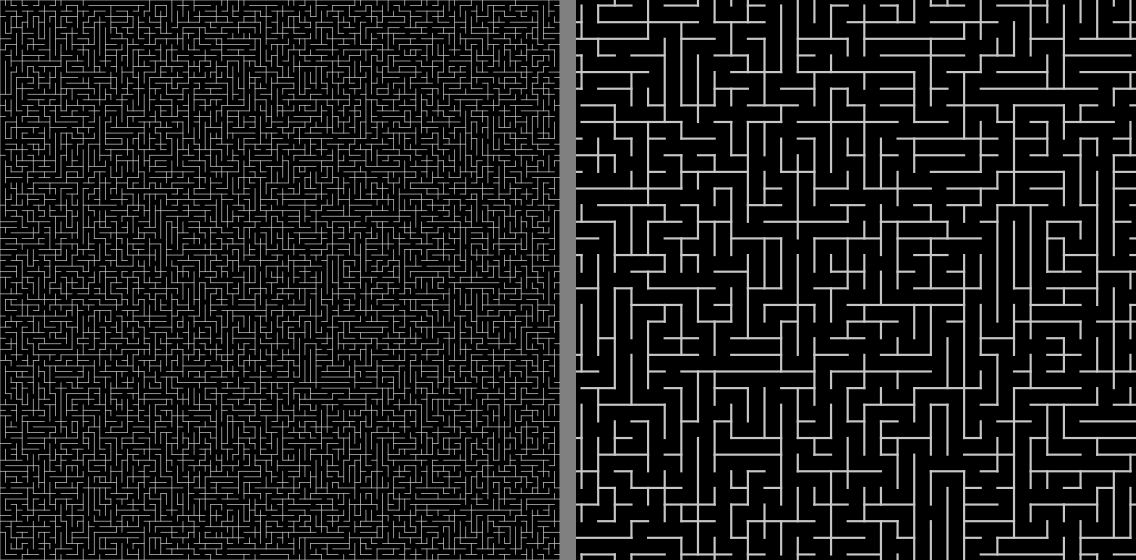
Left, the full canvas; right, a detail of the centre.
Reproduce this pattern procedurally as a Shadertoy shader.

```glsl
// Dense square maze of thin pale walls on black, filling the canvas.
// Each lattice vertex grows one wall: even vertices at random, odd ones
// away from crowded cells, so corridors wind on with few dead ends.

const int   CELLS       = 101;         // cells along each side
const float WALL_WIDTH  = 0.131;       // in cells
const vec3  WALL_COLOR  = vec3(0.775);
const vec3  FLOOR_COLOR = vec3(0.0);
const float CROWDING    = 0.40;        // penalty for cells that already have walls
const float STRAIGHT    = 0.30;        // bonus for prolonging a wall
const uint  SEED        = 71u;

// Integer hash of a vertex and a channel, 0..1
float hash(ivec2 p, int channel) {
    uint h = uint(p.x) * 1597u + uint(p.y) * 51749u + uint(channel) * 7919u + SEED;
    h = h * 747796u + 28911u;
    h = (h ^ (h >> 15)) * 739397u;
    h = (h ^ (h >> 13)) * 461845u;
    h ^= h >> 16;
    return float(h & 65535u) / 65536.0;
}

// Directions: 0 right, 1 up, 2 left, 3 down
ivec2 stepOf(int k) {
    int s = k < 2 ? 1 : -1;
    return (k & 1) == 0 ? ivec2(s, 0) : ivec2(0, s);
}

int opposite(int k) { return (k + 2) & 3; }

bool onFrame(int i) { return i <= 0 || i >= CELLS; }

// Random growth of an even vertex; frame vertices grow nothing
int evenGrowth(ivec2 p) {
    if (onFrame(p.x) || onFrame(p.y)) return -1;
    return int(hash(p, 0) * 4.0);
}

// Growth of an odd vertex, chosen after its four even neighbours
int oddGrowth(ivec2 p) {
    if (onFrame(p.x) || onFrame(p.y)) return -1;
    int near[4];
    for (int k = 0; k < 4; k++) near[k] = evenGrowth(p + stepOf(k));

    int best = 0;
    float bestScore = -100.0;
    for (int k = 0; k < 4; k++) {
        float score = hash(p, k + 1);
        if (near[k] == opposite(k)) score -= 50.0;      // wall already there
        if (near[opposite(k)] == k) score += STRAIGHT;
        for (int turn = 1; turn < 4; turn += 2) {       // the cell on either side
            int side = (k + turn) & 3;
            float walls = float(near[k] == side)
                        + float(near[side] == opposite(side))
                        + float(near[side] == k);
            score -= CROWDING * walls * walls;
        }
        if (score > bestScore) { bestScore = score; best = k; }
    }
    return best;
}

int growth(ivec2 p) {
    return ((p.x + p.y) & 1) == 0 ? evenGrowth(p) : oddGrowth(p);
}

// Share of a pixel of the given size, centred at c, inside the span a..b
float coverage(float c, float size, float a, float b) {
    float overlap = min(b, c + 0.5 * size) - max(a, c - 0.5 * size);
    return clamp(overlap / size, 0.0, 1.0);
}

void mainImage(out vec4 fragColor, in vec2 fragCoord) {
    vec2 pixel = float(CELLS) / iResolution.xy;
    vec2 pos = fragCoord * pixel;
    ivec2 vertex = ivec2(floor(pos + 0.5));
    vec2 q = pos - vec2(vertex);

    // Walls that meet at the nearest vertex, including the outer frame
    int own = growth(vertex);
    bool arm[4];
    for (int k = 0; k < 4; k++) {
        bool frame = (k & 1) == 0 ? onFrame(vertex.y) : onFrame(vertex.x);
        arm[k] = frame || own == k || growth(vertex + stepOf(k)) == opposite(k);
    }

    // Antialiased horizontal and vertical bars, joined at the vertex
    float w = 0.5 * WALL_WIDTH;
    float across = 0.0;
    float upright = 0.0;
    if (arm[0] || arm[2])
        across = coverage(q.y, pixel.y, -w, w)
               * coverage(q.x, pixel.x, arm[2] ? -2.0 : -w, arm[0] ? 2.0 : w);
    if (arm[1] || arm[3])
        upright = coverage(q.x, pixel.x, -w, w)
                * coverage(q.y, pixel.y, arm[3] ? -2.0 : -w, arm[1] ? 2.0 : w);
    float wall = across + upright - across * upright;

    fragColor = vec4(mix(FLOOR_COLOR, WALL_COLOR, wall), 1.0);
}
```
